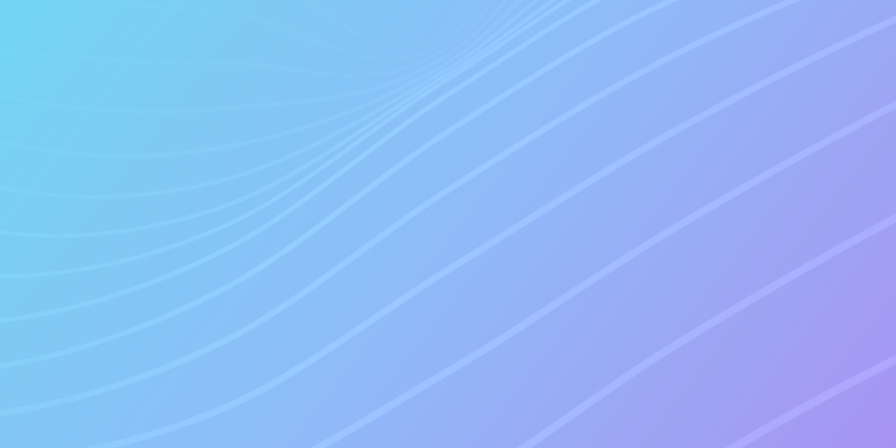
A Shadertoy shader for this background:

```glsl
// Cyan to violet gradient crossed by a sheet of flowing, converging pale lines.

const vec3 CYAN = vec3(0.45, 0.835, 0.95);
const vec3 BLUE = vec3(0.56, 0.735, 0.97);
const vec3 VIOLET = vec3(0.655, 0.58, 0.95);
const vec3 LINE_GLOW = vec3(0.05, 0.06, 0.05);
const vec2 GRADIENT_DIR = vec2(0.72, 0.28);

const int LINE_COUNT = 15;
const float FOLD_LINE = 7.0;      // index of the line along the fold
const float THIN_WIDTH = 0.0045;  // half widths, in canvas heights
const float WIDTH_STEP = 0.0007;

// Sheet profile at five even columns, as depth below the top edge:
// fold depth, line spacing, spread below the fold, spread above it.
const int LAST_COLUMN = 4;
const vec4 PROFILE[5] = vec4[5](
    vec4(0.617, 0.0977, 0.0013, -0.0008),
    vec4(0.505, 0.0378, 0.0159, -0.0070),
    vec4(0.177, 0.0104, 0.0240, -0.0008),
    vec4(-0.112, 0.0104, 0.0229, -0.0156),
    vec4(-0.094, -0.0911, 0.0313, -0.0365));

// Change per column, with a quadratic end at either side
vec4 profileTangent(int k) {
    if (k == 0) {
        return 2.0 * (PROFILE[1] - PROFILE[0]) - 0.5 * (PROFILE[2] - PROFILE[0]);
    }
    if (k == LAST_COLUMN) {
        return 2.0 * (PROFILE[k] - PROFILE[k - 1]) - 0.5 * (PROFILE[k] - PROFILE[k - 2]);
    }
    return 0.5 * (PROFILE[k + 1] - PROFILE[k - 1]);
}

// Cubic Hermite interpolation of the profile across the canvas
vec4 sheetProfile(float x) {
    float column = x * float(LAST_COLUMN);
    int k = clamp(int(floor(column)), 0, LAST_COLUMN - 1);
    float t = column - float(k);
    float t2 = t * t;
    float t3 = t2 * t;
    float ease = 3.0 * t2 - 2.0 * t3;
    return mix(PROFILE[k], PROFILE[k + 1], ease)
        + profileTangent(k) * (t3 - 2.0 * t2 + t)
        + profileTangent(k + 1) * (t3 - t2);
}

float lineDepth(vec4 profile, float offset) {
    float below = min(offset, 0.0);
    float above = max(offset, 0.0);
    return dot(profile, vec4(1.0, -offset, below * below, above * above));
}

vec3 background(vec2 p) {
    float t = dot(p, GRADIENT_DIR);
    return t < 0.5 ? mix(CYAN, BLUE, t * 2.0) : mix(BLUE, VIOLET, t * 2.0 - 1.0);
}

void mainImage(out vec4 fragColor, in vec2 fragCoord) {
    // Unit canvas with depth measured down from the top
    vec2 p = fragCoord / iResolution.xy;
    p.y = 1.0 - p.y;
    float aspect = iResolution.x / iResolution.y;
    float pixel = 1.0 / iResolution.y;

    const float SLOPE_STEP = 0.002;
    vec4 profile = sheetProfile(p.x);
    vec4 nextProfile = sheetProfile(p.x + SLOPE_STEP);

    // Lines: broad and bright below the fold, faint above it
    float glow = 0.0;
    for (int i = 0; i < LINE_COUNT; i++) {
        float offset = float(i) - FOLD_LINE;
        float depth = lineDepth(profile, offset);
        float slope = (lineDepth(nextProfile, offset) - depth) / (SLOPE_STEP * aspect);
        float dist = abs(p.y - depth) / sqrt(1.0 + slope * slope);
        float width = THIN_WIDTH + WIDTH_STEP * max(-offset, 0.0);
        float cover = 1.0 - smoothstep(width - pixel, width + pixel, dist);
        float strength = mix(0.85, 0.12, smoothstep(-2.0, 6.0, offset));
        strength *= mix(0.55, 1.0, smoothstep(0.0, 0.4, p.x));
        glow += (1.0 - glow) * cover * strength;
    }

    fragColor = vec4(background(p) + LINE_GLOW * glow, 1.0);
}
```
